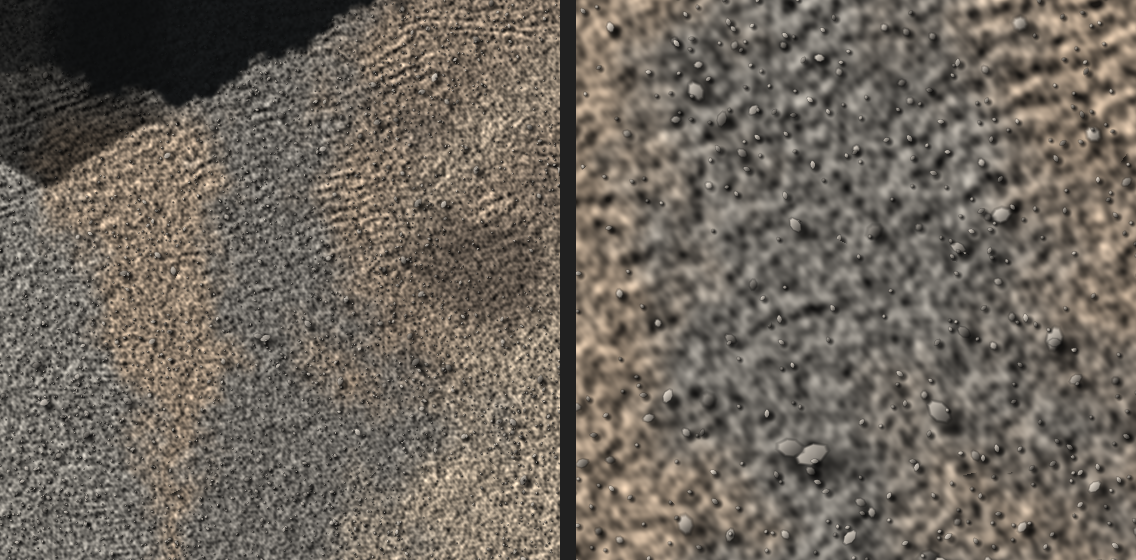
Left: the whole. Right: its middle third, enlarged.
This texture is drawn by a WebGL 2 fragment shader. Its source:

```glsl
#version 300 es
precision highp float;
// Rippled gravel and sand seen from above, with loose stones and a shaded gully.
uniform vec2 u_resolution;
out vec4 fragColor;

const vec3 GREY_GRAVEL = vec3(0.418, 0.405, 0.384);
const vec3 PALE_GRAVEL = vec3(0.465, 0.452, 0.428);
const vec3 TAN_EARTH = vec3(0.545, 0.482, 0.415);
const vec3 BROWN_EARTH = vec3(0.435, 0.388, 0.342);
const vec3 SAND = vec3(0.580, 0.528, 0.462);
const vec3 STONE = vec3(0.760, 0.730, 0.690);
const vec3 SHADE_TINT = vec3(0.180, 0.200, 0.220);
const vec2 LIGHT = vec2(-0.755, 0.656);
const vec2 STREAK = vec2(0.64, -0.768);
const float TAU = 6.28319;
const float GRAIN_FREQ = 115.0;
const float GRAIN_GAIN = 0.62;
const float RIPPLE_FREQ = 42.0;
const float FURROW_FREQ = 61.0;
const float TRACK_FREQ = 68.0;
const float RELIEF_STEP = 0.004;
const float RELIEF_GAIN = 1.15;

vec2 hash2(vec2 p) {
  vec3 q = fract(p.xyx * vec3(0.1031, 0.1030, 0.0973));
  q += dot(q, q.yzx + 33.33);
  return fract((q.xx + q.yz) * q.zy);
}
float corner(vec2 cell, vec2 offset) {
  float angle = TAU * hash2(cell).x;
  return dot(vec2(cos(angle), sin(angle)), offset);
}
float noise(vec2 p) {
  vec2 i = floor(p), f = p - i, e = vec2(1.0, 0.0);
  vec2 w = f * f * f * (f * (f * 6.0 - 15.0) + 10.0);
  return mix(mix(corner(i, f), corner(i + e, f - e), w.x),
             mix(corner(i + e.yx, f - e.yx), corner(i + 1.0, f - 1.0), w.x), w.y);
}
float fbm(vec2 p) {
  float sum = 0.0, amp = 1.0;
  for (int i = 0; i < 4; i++, amp *= 0.58, p = p * 2.1 + 17.3) sum += amp * noise(p);
  return sum;
}
float below(float edge, float width, float v) { return 1.0 - smoothstep(edge - width, edge + width, v); }

// Distance across the curved wheel track, and its mask.
float trackOffset(vec2 p) {
  float x = p.x - 0.7;
  return (p.y - 0.60 - 1.05 * x + 0.45 * x * x) * 0.72;
}
float trackMask(vec2 p) { return below(0.05, 0.04, abs(trackOffset(p))) * smoothstep(0.62, 0.82, p.x); }

// Rocky gully wall below the shadow.
float gullyMask(vec2 p, float rough) {
  float rim = p.y - 0.67 - 0.5 * abs(p.x - 0.08) + 0.03 * rough;
  return smoothstep(-0.006, 0.012, rim) * below(0.29, 0.05, p.x);
}
vec2 streakFrame(vec2 p) { return vec2(0.45 * dot(p, STREAK), dot(p, vec2(-STREAK.y, STREAK.x))); }

float groundHeight(vec2 p) {
  float h = 0.5 * noise(p * GRAIN_FREQ * 1.1) + 0.6 * noise(p * 46.0);
  // Wind ripples, finer furrows and track treads.
  float patchy = clamp(0.55 + 1.6 * noise(p * 9.0 + 3.0), 0.05, 1.0);
  float wobble = 0.65 * noise(p * 23.0) + 0.2 * noise(p * 60.0), track = trackMask(p);
  float bend = 0.06 * noise(p * 4.5) - 0.27 * p.x + 0.22 * pow(max(p.x - 0.6, 0.0), 2.0);
  float wide = sin(TAU * ((p.y + bend) * RIPPLE_FREQ + wobble));
  float slanted = sin(TAU * ((p.y + 0.45 * p.x + bend) * FURROW_FREQ + wobble));
  float upright = sin(TAU * ((p.x + 0.12 * p.y) * FURROW_FREQ + wobble));
  h += 0.29 * wide * patchy * smoothstep(0.38, 0.6, p.y) * (1.0 - track);
  h += 0.18 * slanted * patchy * below(0.26, 0.08, p.x) * below(0.45, 0.1, p.y);
  h += 0.18 * upright * patchy * smoothstep(0.82, 0.95, p.x) * below(0.42, 0.08, p.y);
  h += 0.13 * track * patchy * sin(TAU * (trackOffset(p) * TRACK_FREQ + wobble));
  // Diagonal ribs on the gully wall.
  return h + 1.8 * noise(streakFrame(p) * 34.0) * gullyMask(p, 0.0);
}

// Angular stones on a grid: x = brightness, y = cover, z = shadow.
vec3 stones(vec2 p, float cells, float density) {
  vec2 g = p * cells, id = floor(g);
  float soft = 0.05 + 0.6 * cells / min(u_resolution.x, u_resolution.y);
  vec3 result = vec3(0.0);
  for (int k = 0; k < 9; k++) {
    vec2 cell = id + vec2(k % 3 - 1, k / 3 - 1), pick = hash2(cell + 71.0);
    if (pick.x > density) continue;
    vec2 d = g - cell - hash2(cell), turn = normalize(hash2(cell + 9.0) - 0.5);
    float radius = mix(0.13, 0.30, pick.y * pick.y);
    vec2 a = abs(vec2(dot(d, turn), (1.0 + 0.7 * pick.y) * (turn.x * d.y - turn.y * d.x)));
    float cover = below(radius, soft, max(max(a.x, a.y), 0.75 * (a.x + a.y)));
    float lit = 0.45 + 0.6 * fract(pick.y * 7.0) + 0.4 * dot(d, LIGHT) / radius;
    float dark = below(radius, radius * 0.35 + soft, length(d + LIGHT * radius * 1.1));
    result = vec3(mix(result.x, lit, cover), max(result.yz, vec2(cover, dark)));
  }
  return result;
}

vec3 soilColour(vec2 p, float rough) {
  vec3 col = mix(GREY_GRAVEL, PALE_GRAVEL, below(0.25, 0.15, p.x + 0.1 * rough));
  float stripCentre = 0.31 - 0.07 * smoothstep(0.25, 0.75, p.y);
  float strip = abs(p.x - stripCentre + 0.09 * rough) - mix(0.035, 0.15, smoothstep(0.1, 0.7, p.y));
  col = mix(col, TAN_EARTH, below(-0.005, 0.05, strip) * below(0.79, 0.05, p.y));
  float east = smoothstep(0.50, 0.72, p.x + 0.14 * rough) * smoothstep(0.22, 0.40, p.y + 0.1 * rough);
  col = mix(col, mix(BROWN_EARTH, TAN_EARTH, 0.45 + 0.7 * rough), east);
  col = mix(col, SAND, smoothstep(-0.12, 0.14, p.x - 0.64 - 0.6 * p.y + 0.15 * rough));
  float hollow = length((p - vec2(0.86, 0.52)) * vec2(0.8, 1.3)) + 0.05 * rough;
  col = mix(col, BROWN_EARTH * 0.85, below(0.115, 0.055, hollow));
  return mix(col, SAND, 0.65 * trackMask(p));
}

void main() {
  vec2 p = gl_FragCoord.xy / min(u_resolution.x, u_resolution.y);
  float rough = fbm(p * 7.0);
  vec3 col = soilColour(p, rough) * (1.0 + 0.15 * fbm(p * 20.0 + 9.0));
  // Streaked grain over lit ripples.
  vec2 q = streakFrame(p) * GRAIN_FREQ;
  float grain = noise(q) + 0.55 * noise(q * 1.9 + 5.0);
  float relief = groundHeight(p) - groundHeight(p + LIGHT * RELIEF_STEP);
  col *= max(1.0 + RELIEF_GAIN * relief + GRAIN_GAIN * grain, 0.18);
  // Large stones down to crumbs.
  float crowd = clamp(0.28 + 0.5 * noise(p * 5.0 + 11.0), 0.08, 0.55);
  for (float size = 0.0; size < 3.0; size++) {
    vec3 s = stones(p, 30.0 * exp2(size), crowd * (0.35 + 0.2 * size));
    col = mix(col * (1.0 - 0.6 * s.z), STONE * s.x, 0.8 * s.y);
  }
  // Gully wall and the deep shadow above it.
  col *= mix(1.0, 0.42, gullyMask(p, rough));
  float rim = 0.81 + 0.45 * max(p.x - 0.3, 0.0) + 0.25 * max(0.3 - p.x, 0.0);
  float shade = smoothstep(-0.01, 0.015, p.y - rim + 0.06 * rough) * mix(0.6, 1.0, smoothstep(0.03, 0.14, p.x));
  fragColor = vec4(clamp(mix(col, mix(col, GREY_GRAVEL, 0.6) * SHADE_TINT, shade), 0.0, 1.0), 1.0);
}
```
